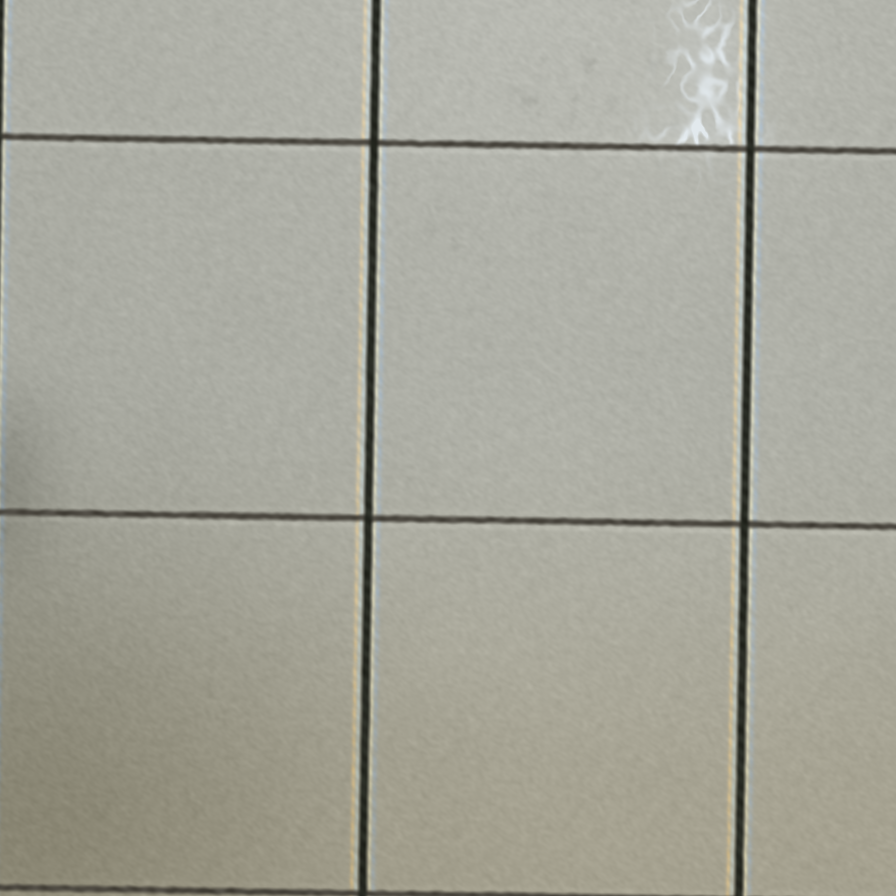
This texture is drawn by a WebGL 2 fragment shader. Its source:

```glsl
#version 300 es
precision highp float;

uniform vec2 u_resolution;
out vec4 fragColor;

vec2 hash2(vec2 p) {
  vec3 q = fract(p.xyx * vec3(0.1031, 0.103, 0.0973));
  q += dot(q, q.yzx + 33.33);
  return fract((q.xx + q.yz) * q.zy) * 2.0 - 1.0;
}

float gradientNoise(vec2 p) {
  vec2 i = floor(p), f = fract(p);
  vec2 u = f * f * f * (f * (f * 6.0 - 15.0) + 10.0);
  vec2 e = vec2(0, 1);
  return mix(mix(dot(hash2(i), f), dot(hash2(i + e.yx), f - e.yx), u.x),
             mix(dot(hash2(i + e.xy), f - e.xy), dot(hash2(i + 1.0), f - 1.0), u.x), u.y);
}

// Each octave is turned so that no lattice direction shows
float fbm(vec2 p) {
  float sum = 0.0, amp = 0.5;
  for (int i = 0; i < 4; i++) {
    sum += amp * gradientNoise(p);
    p = mat2(1.6, 1.2, -1.2, 1.6) * p + 17.3;
    amp *= 0.5;
  }
  return sum;
}

float bump(float d, float center, float width) {
  float t = (d - center) / width;
  return exp(-t * t);
}

float blob(vec2 uv, vec2 center, vec2 radius) {
  vec2 t = (uv - center) / radius;
  return exp(-dot(t, t));
}

// Soft-edged line of a given half width, never sharper than one pixel
float line(float d, float halfWidth) {
  float soft = max(0.003, 1.0 / u_resolution.y);
  return 1.0 - smoothstep(halfWidth - soft, halfWidth + soft, abs(d));
}

void main() {
  vec2 uv = gl_FragCoord.xy / u_resolution;
  vec2 slanted = mat2(0.82, 0.57, -0.57, 0.82) * uv;

  // Slightly skewed square grid; d is the signed distance to the nearest joint
  vec2 grid = vec2(uv.x - 0.4045 - 0.0155 * uv.y, uv.y - 0.4285 + 0.0165 * uv.x) / vec2(0.42, 0.419);
  vec2 tile = floor(grid);
  vec2 d = (fract(grid + 0.5) - 0.5) * 0.42;
  d += vec2(0.0008, 0.0016) * vec2(gradientNoise(uv * 50.0), gradientNoise(uv * 80.0 + 9.0));

  // Glaze: cool light above, warm shade below and toward the lower left
  vec3 color = mix(vec3(0.635, 0.62, 0.55), vec3(0.67, 0.675, 0.64), smoothstep(0.0, 0.6, uv.y));
  color += vec3(0.05, 0.05, 0.055) * blob(uv, vec2(0.66, 1.0), vec2(0.42, 0.3));
  color += 0.022 * blob(uv, vec2(0.62, 0.35), vec2(0.4, 0.35));
  color -= vec3(0.1, 0.1, 0.105) * blob(uv, vec2(0.0, 0.12), vec2(0.32, 0.3));
  color -= 0.09 * blob(uv, vec2(0.0, 0.46), vec2(0.06, 0.1));
  color += 0.006 * hash2(tile + 20.0).x;

  // Mottling, slanted grain and faint smudges
  color += 0.02 * fbm(uv * 9.0) + 0.055 * fbm(slanted * vec2(60.0, 105.0));
  color += 0.03 * gradientNoise(slanted * vec2(130.0, 200.0) + 5.0);
  float smudge = blob(uv, vec2(0.62, 0.91), vec2(0.1, 0.06)) + 0.6 * blob(uv, vec2(0.54, 0.77), vec2(0.08));
  color -= 0.1 * smudge * smoothstep(0.05, 0.4, fbm(uv * 24.0 + 4.0));

  // Crinkled glare
  vec2 warped = uv + 0.025 * vec2(fbm(uv * 22.0), fbm(uv * 22.0 + 31.0));
  float ridge = 1.0 - smoothstep(0.0, 0.2, abs(gradientNoise(slanted * 8.0 + warped * vec2(42.0, 26.0))));
  float glare = blob(uv, vec2(0.79, 0.93), vec2(0.04, 0.085)) + 0.9 * blob(uv, vec2(0.785, 0.852), vec2(0.055, 0.02));
  float sparkle = smoothstep(-0.35, 0.2, gradientNoise(uv * 34.0 + 7.0));
  color = mix(color, vec3(0.9, 0.93, 0.95), clamp(glare * (0.18 + 0.85 * ridge * sparkle), 0.0, 0.92));

  // Rippled coloured fringes beside upright joints, pale rims beside level ones
  float ripple = 0.5 * sin(uv.y * 400.0 + d.x * 350.0);
  float fringe = 0.9 + 0.5 * ripple + 0.5 * gradientNoise(vec2(grid.x, uv.y * 40.0));
  color += fringe * (vec3(0.13, 0.07, -0.02) * bump(d.x, -0.012, 0.0026)
                   + vec3(0.04, 0.08, 0.11) * bump(d.x, -0.008, 0.0024)
                   + vec3(0.12, 0.11, 0.06) * bump(d.x, 0.0072, 0.0024)
                   + vec3(-0.02, 0.02, 0.08) * bump(d.x, 0.0115, 0.003));
  color += 0.04 * (0.8 + gradientNoise(uv * 90.0)) * (bump(d.y, -0.008, 0.003) + 0.5 * bump(d.y, 0.008, 0.003));

  // Joints: thin brown-grey across, wider and darker upright
  float wear = gradientNoise(uv * 90.0);
  color = mix(color, vec3(0.27, 0.255, 0.225) + 0.1 * wear, 0.95 * line(d.y, 0.0034));
  vec3 upright = vec3(0.15, 0.16, 0.13) + 0.06 * wear + vec3(0.03, 0.035, 0.03) * ripple;
  color = mix(color, upright, line(d.x, 0.0044));

  fragColor = vec4(clamp(color, 0.0, 1.0), 1.0);
}
```
